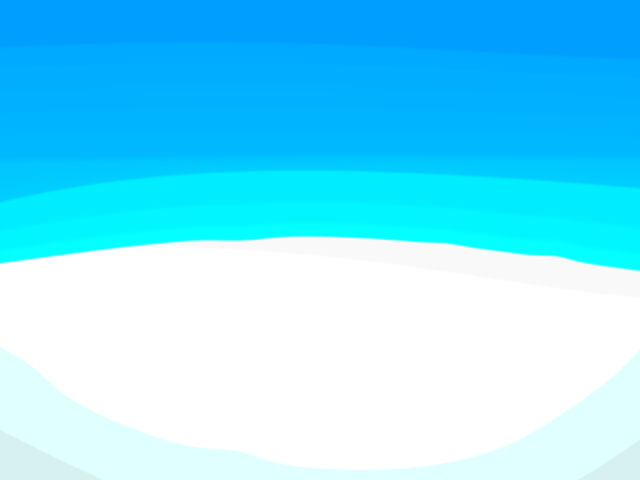
Give the GLSL for this background, as a Shadertoy shader.

```glsl
// A bright snow hill under a banded blue sky, with pale ice curving around its foot.
// Each outline is a smooth curve y = f(x); layers are painted from the sky down,
// and the sky tones are soft steps measured between neighbouring outlines.

const vec3 SKY_TOP   = vec3(0.00, 0.62, 1.00);
const vec3 SKY_HIGH  = vec3(0.00, 0.665, 1.00);
const vec3 SKY_MID   = vec3(0.00, 0.735, 1.00);
const vec3 SKY_LOW   = vec3(0.00, 0.77, 1.00);
const vec3 SKY_RIM   = vec3(0.00, 0.81, 1.00);
const vec3 CYAN_HIGH = vec3(0.00, 0.93, 1.00);
const vec3 CYAN_LOW  = vec3(0.01, 1.00, 1.00);
const vec3 SNOW      = vec3(1.00);
const vec3 SNOW_SHADE = vec3(0.975);
const vec3 ICE       = vec3(0.88, 1.00, 1.00);
const vec3 ICE_SHADE = vec3(0.84, 0.945, 0.94);

// Quartic through five evenly spaced heights, by forward differences
float curve(float x, float a, float b, float c, float d, float e) {
    float t = 4.0 * x;
    float d2 = a - 2.0 * b + c;
    float d3 = d - 3.0 * c + 3.0 * b - a;
    float d4 = e - 4.0 * d + 6.0 * c - 4.0 * b + a;
    return a + t * (b - a + (t - 1.0) / 2.0 * (d2 + (t - 2.0) / 3.0 * (d3 + (t - 3.0) / 4.0 * d4)));
}

// Small local swell added to an outline
float bump(float x, float centre, float width, float height) {
    float q = (x - centre) / width;
    return height * exp(-q * q);
}

// Coverage of the region below an outline
float below(float y, float outline, float softness) {
    return smoothstep(-softness, softness, outline - y);
}

// Position from the upper outline (0) to the lower outline (1)
float between(float y, float upper, float lower) {
    return clamp((upper - y) / (upper - lower), 0.0, 1.0);
}

// Ramp from 0 to 1 in count softened steps
float softSteps(float s, float count) {
    float k = s * count;
    return min((floor(k) + smoothstep(0.75, 1.0, fract(k))) / count, 1.0);
}

vec3 paintSky(float x, float y, float snowLine) {
    float topLine  = curve(x, 0.901, 0.9115, 0.908, 0.8924, 0.8767);
    float deepLine = curve(x, 0.665, 0.670, 0.675, 0.6735, 0.670);
    float rimLine  = curve(x, 0.578, 0.632, 0.644, 0.632, 0.6076);

    vec3 high = mix(SKY_HIGH, SKY_MID, softSteps(between(y, topLine, deepLine), 5.0));
    vec3 low  = mix(SKY_LOW, SKY_RIM, between(y, deepLine, rimLine));
    float glow = between(y, rimLine, snowLine);
    float cyanStep = 0.45 * smoothstep(0.44, 0.52, glow) + 0.55 * smoothstep(0.75, 0.84, glow);

    vec3 color = mix(SKY_TOP, high, below(y, topLine, 0.005));
    color = mix(color, low, below(y, deepLine, 0.008));
    return mix(color, mix(CYAN_HIGH, CYAN_LOW, cyanStep), below(y, rimLine, 0.004));
}

vec3 paintGround(float x, float y) {
    float shadeLine = curve(x, 0.486, 0.487, 0.467, 0.4236, 0.380);
    float iceLine = curve(x, 0.274, 0.087, 0.024, 0.052, 0.271)
                  + bump(x, 0.045, 0.04, 0.016)
                  + bump(x, 0.37, 0.05, 0.014)
                  + bump(x, 0.89, 0.07, 0.009);
    float cornerLine = curve(x, 0.104, -0.0486, -0.128, -0.090, 0.085);

    vec3 color = mix(SNOW_SHADE, SNOW, below(y, shadeLine, 0.003));
    color = mix(color, ICE, below(y, iceLine, 0.003));
    return mix(color, ICE_SHADE, below(y, cornerLine, 0.003));
}

void mainImage(out vec4 fragColor, in vec2 fragCoord) {
    vec2 uv = fragCoord / iResolution.xy;
    float snowLine = curve(uv.x, 0.4514, 0.493, 0.507, 0.4818, 0.4358)
                   + bump(uv.x, 0.38, 0.05, -0.006)
                   + bump(uv.x, 0.87, 0.03, 0.006)
                   + bump(uv.x, 0.70, 0.03, 0.003);

    vec3 sky = paintSky(uv.x, uv.y, snowLine);
    vec3 ground = paintGround(uv.x, uv.y);
    fragColor = vec4(mix(sky, ground, below(uv.y, snowLine, 0.003)), 1.0);
}
```
